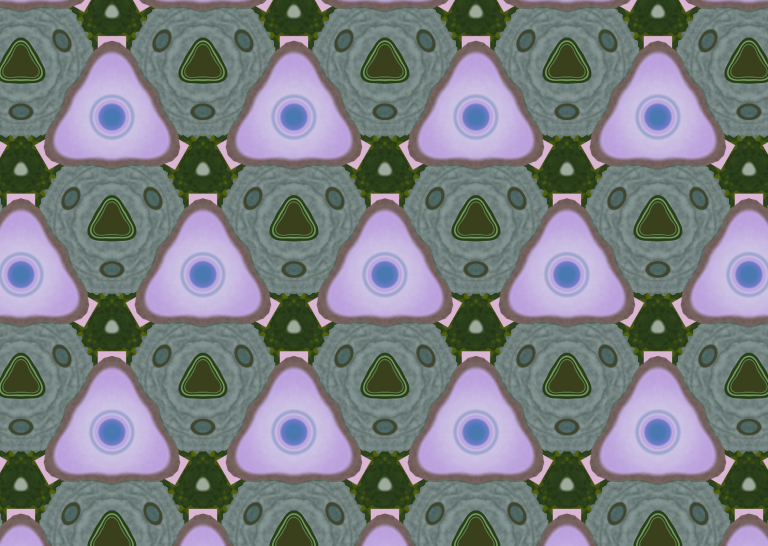
Reproduce this pattern procedurally as a Shadertoy shader.

```glsl
// Kaleidoscopic hexagonal tiling: lilac rounded triangles, grey-green rosettes and dark three-armed stars.

const float REPEATS_DOWN = 3.0;               // lattice periods per canvas height
const vec2  ORIGIN = vec2(0.615, 2.357);      // one lilac centre, in periods
const float CENTRE_STEP = 0.57735;            // spacing between the three kinds of centre
const vec2  EDGE_DIR = vec2(0.866025, 0.5);   // axis of a flat side after folding

const vec3 GREY        = vec3(0.45, 0.52, 0.52);
const vec3 GREY_LIGHT  = vec3(0.55, 0.62, 0.61);
const vec3 GREY_DARK   = vec3(0.31, 0.36, 0.34);
const vec3 SLATE       = vec3(0.31, 0.41, 0.40);
const vec3 OLIVE_LINE  = vec3(0.23, 0.25, 0.15);
const vec3 DARK_GREEN  = vec3(0.16, 0.24, 0.10);
const vec3 CORE_OLIVE  = vec3(0.23, 0.25, 0.11);
const vec3 LEAF_LINE   = vec3(0.51, 0.66, 0.41);
const vec3 MOSS        = vec3(0.32, 0.38, 0.05);
const vec3 PEARL       = vec3(0.62, 0.67, 0.61);
const vec3 BROWN       = vec3(0.45, 0.37, 0.36);
const vec3 PINK        = vec3(0.86, 0.71, 0.83);
const vec3 LILAC       = vec3(0.74, 0.64, 0.87);
const vec3 LILAC_LIGHT = vec3(0.80, 0.76, 0.89);
const vec3 BLUE        = vec3(0.29, 0.47, 0.69);
const vec3 VIOLET_BLUE = vec3(0.46, 0.48, 0.80);
const vec3 HALO_BLUE   = vec3(0.58, 0.62, 0.80);

float softness;   // edge width in periods, set from the canvas size

float hash(vec2 p) {
    vec3 q = fract(p.xyx * 0.1031);
    q += dot(q, q.yzx + 33.33);
    return fract((q.x + q.y) * q.z);
}

float noise(vec2 p) {
    vec2 i = floor(p), f = fract(p);
    f = f * f * (3.0 - 2.0 * f);
    return mix(mix(hash(i), hash(i + vec2(1, 0)), f.x),
               mix(hash(i + vec2(0, 1)), hash(i + vec2(1, 1)), f.x), f.y);
}

float cover(float d) { return 1.0 - smoothstep(-softness, softness, d); }

float band(float x, float centre, float halfWidth) {
    return 1.0 - smoothstep(0.0, halfWidth, abs(x - centre));
}

// Offset from the nearest point of the triangular lattice
vec2 nearestCentre(vec2 p) {
    vec2 cell = vec2(1.0, 1.7320508);
    vec2 a = mod(p + 0.5 * cell, cell) - 0.5 * cell;
    vec2 b = mod(p, cell) - 0.5 * cell;
    return dot(a, a) < dot(b, b) ? a : b;
}

// Mirror into one 60 degree sector: +y is a corner, EDGE_DIR a flat side
vec2 foldThree(vec2 p) {
    vec2 n = vec2(0.5, -0.866025);
    p.x = abs(p.x);
    p -= 2.0 * max(dot(p, n), 0.0) * n;
    return vec2(abs(p.x), p.y);
}

// Rounded triangle from corner radius, side radius and concavity
float triangleDist(vec2 q, float corner, float side, float concavity) {
    float a = 3.0 * atan(q.x, q.y + 1e-6);
    float r = 0.5 * (corner + side) - concavity
            + 0.5 * (corner - side) * cos(a) + concavity * cos(2.0 * a);
    return length(q) - r;
}

// Grey rosette with ovals and a green heart
vec3 rosette(vec2 q, float grain) {
    float r = length(q);
    float wobble = noise(q * 24.0);
    vec3 col = mix(GREY_DARK, GREY_LIGHT, 0.2 + 0.75 * grain);
    col = mix(col, GREY, 0.35);
    col += 0.03 * sin(r * 95.0 + 5.0 * wobble);
    col = mix(col, GREY_LIGHT, 0.3 * band(r, 0.18, 0.035));
    col = mix(col, GREY_DARK, 0.4 * band(r + 0.02 * wobble, 0.225, 0.010));
    col = mix(col, GREY_DARK, 0.4 * band(r + 0.03 * wobble, 0.335, 0.012));

    vec2 o = vec2(dot(q, EDGE_DIR) - 0.26, dot(q, vec2(-EDGE_DIR.y, EDGE_DIR.x)));
    float oval = (length(o / vec2(0.046, 0.068)) - 1.0) * 0.05;
    col = mix(col, OLIVE_LINE, 0.9 * cover(oval));
    col = mix(col, SLATE + 0.08 * (grain - 0.5), cover(oval + 0.016));

    float heart = triangleDist(q, 0.148, 0.106, 0.004);
    col = mix(col, DARK_GREEN, cover(heart));
    col = mix(col, CORE_OLIVE, cover(heart + 0.04));
    col = mix(col, LEAF_LINE, 0.9 * band(heart, -0.020, 0.009));
    return mix(col, LEAF_LINE, 0.55 * band(heart, -0.037, 0.007));
}

// Dark star with mossy fringe and a pale bead
vec3 star(vec2 q, float fringe, float grain) {
    vec3 col = DARK_GREEN * (0.8 + 0.4 * grain);
    float moss = smoothstep(0.42, 0.68, noise(q * 42.0 + 7.0));
    col = mix(col, MOSS, moss * smoothstep(0.09, 0.15, length(q)) * (1.0 - 0.4 * fringe));
    return mix(col, PEARL, 1.0 - smoothstep(-0.012, 0.010, triangleDist(q, 0.040, 0.034, 0.0)));
}

// Lilac face with a blue eye
vec3 lilacFace(vec2 q, float grain) {
    float r = length(q);
    vec3 col = mix(LILAC_LIGHT, LILAC, smoothstep(0.12, 0.30, r)) + 0.025 * (grain - 0.5);
    col = mix(col, HALO_BLUE, 0.85 * band(r, 0.114, 0.019));
    col = mix(col, LILAC, band(r, 0.088, 0.014));
    vec3 eye = mix(BLUE, VIOLET_BLUE, smoothstep(0.03, 0.08, r));
    return mix(col, eye, 1.0 - smoothstep(0.066, 0.086, r));
}

void mainImage(out vec4 fragColor, in vec2 fragCoord) {
    vec2 p = fragCoord / iResolution.y * REPEATS_DOWN - ORIGIN;
    softness = max(0.75 * REPEATS_DOWN / iResolution.y, 0.004);

    vec2 face = foldThree(nearestCentre(p));
    vec2 rose = foldThree(nearestCentre(p + vec2(0.0, CENTRE_STEP)));
    vec2 arms = foldThree(nearestCentre(p - vec2(0.0, CENTRE_STEP)));
    float grain = 0.6 * noise(rose * 75.0) + 0.4 * noise(rose * 38.0 + 11.0);
    float ragged = 0.035 * (noise(rose * 48.0 + 3.0) - 0.5);

    vec3 col = rosette(rose, grain);
    float rim = 0.392 - dot(rose, EDGE_DIR) + ragged;
    col = mix(col, star(arms, smoothstep(0.0, 0.1, -rim), grain), cover(rim));

    // Pink caps, brown border, lilac interior
    float border = triangleDist(face, 0.418, 0.278, 0.025) + 0.25 * ragged;
    float cap = max(face.y - 0.445, face.x - 0.078);
    col = mix(col, PINK, cover(cap));
    col = mix(col, OLIVE_LINE, 0.4 * band(border, 0.004, 0.012) * (1.0 - cover(cap)));
    col = mix(col, BROWN + 0.07 * (grain - 0.5), cover(border));
    float inner = triangleDist(face, 0.352, 0.232, 0.016);
    col = mix(col, lilacFace(face, grain), 1.0 - smoothstep(-0.014, 0.020, inner));

    fragColor = vec4(col, 1.0);
}
```
